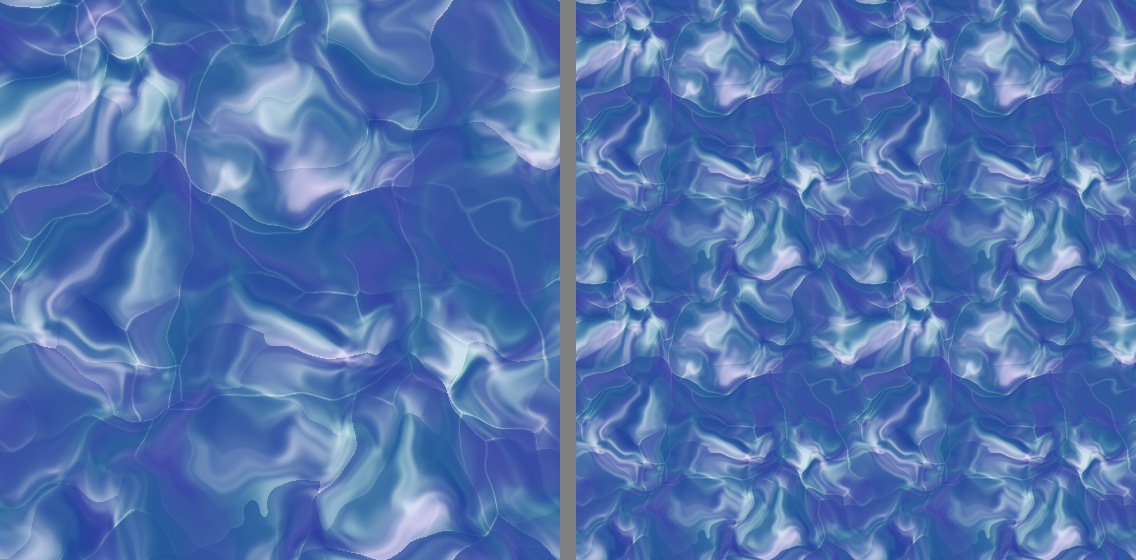
Left: one tile. Right: repeated 2 by 2.
Write a Shadertoy shader that draws this texture.

```glsl
const float BIG_CELLS = 3.0;        // bubbles across the canvas
const float SMALL_CELLS = 8.0;      // wrinkle facets across the canvas
const float SIZE_VARIATION = 0.32;
const float JITTER = 0.85;
const float COARSE_WARP = 0.12;
const float FINE_WARP = 0.03;
const float FOLD_WARP = 0.08;
const float SEAM_WIDTH = 0.0045;
const float SEAM_GAIN = 1.3;
const float BIAS = -0.12;
const vec2 GLOW_CENTRE = vec2(0.06, -0.16);
const vec3 TINT = vec3(0.10, -0.06, 0.05);

// Tone stops, from deep blue to pale highlight
const int STOPS = 8;
const float LEVEL[STOPS] = float[STOPS](-2.5, -1.48, -0.52, 0.18, 0.74, 1.37, 2.17, 3.2);
const vec3 RAMP[STOPS] = vec3[STOPS](
    vec3(0.15, 0.28, 0.61), vec3(0.19, 0.33, 0.63),
    vec3(0.24, 0.38, 0.65), vec3(0.30, 0.45, 0.68),
    vec3(0.40, 0.53, 0.72), vec3(0.52, 0.64, 0.78),
    vec3(0.66, 0.74, 0.85), vec3(0.82, 0.87, 0.94));

vec2 hash2(vec2 c) {
    vec2 s = vec2(dot(c, vec2(127.1, 311.7)), dot(c, vec2(269.5, 183.3)));
    return fract(sin(s) * 43758.5453);
}

// Gradient noise that wraps after n cells
float corner(vec2 cell, vec2 f, vec2 o, float n) {
    float a = 6.28318 * hash2(mod(cell + o, n) + n * 1.7).x;
    return dot(vec2(cos(a), sin(a)), f - o);
}

float noise(vec2 p, float n) {
    vec2 i = floor(p * n), f = fract(p * n);
    vec2 u = f * f * f * (f * (f * 6.0 - 15.0) + 10.0);
    float low = mix(corner(i, f, vec2(0, 0), n), corner(i, f, vec2(1, 0), n), u.x);
    float high = mix(corner(i, f, vec2(0, 1), n), corner(i, f, vec2(1, 1), n), u.x);
    return mix(low, high, u.y);
}

vec2 noise2(vec2 p, float n) {
    return vec2(noise(p, n), noise(p + vec2(0.37, 0.61), n));
}

// Wrapping cells of varied size: xy = offset from centre, z = seam distance, w = id
vec4 bubbles(vec2 p, float n) {
    vec2 i = floor(p * n), f = fract(p * n);
    vec2 nearOffset = vec2(0.0), nextOffset = vec2(1.0);
    float nearDist = 1e3, nextDist = 1e3, id = 0.0;
    for (int y = -2; y <= 2; y++)
    for (int x = -2; x <= 2; x++) {
        vec2 o = vec2(x, y);
        vec2 cell = mod(i + o, n) + n * 2.3;
        vec2 r = f - o - 0.5 - JITTER * (hash2(cell) - 0.5);
        vec2 h = hash2(cell + 31.7);
        float d = dot(r, r) - SIZE_VARIATION * h.x;
        if (d < nearDist) {
            nextDist = nearDist;
            nextOffset = nearOffset;
            nearDist = d;
            nearOffset = r;
            id = h.y;
        } else if (d < nextDist) {
            nextDist = d;
            nextOffset = r;
        }
    }
    float gap = 2.0 * max(length(nextOffset - nearOffset), 0.1);
    return vec4(nearOffset, (nextDist - nearDist) / (gap * n), id);
}

float seam(float dist, float width) {
    return 1.0 - smoothstep(0.0, width, dist);
}

vec3 toneColour(float tone) {
    vec3 c = RAMP[0];
    for (int k = 1; k < STOPS; k++)
        c = mix(c, RAMP[k], clamp((tone - LEVEL[k - 1]) / (LEVEL[k] - LEVEL[k - 1]), 0.0, 1.0));
    return c;
}

void mainImage(out vec4 fragColor, in vec2 fragCoord) {
    vec2 uv = fragCoord / iResolution.xy;
    vec2 p = uv + COARSE_WARP * noise2(uv, 4.0) + FINE_WARP * noise2(uv, 14.0);
    vec2 fold = FOLD_WARP * noise2(p, 9.0);

    // Large domes: dark smooth rim, lit lower middle
    vec4 big = bubbles(p, BIG_CELLS);
    vec2 fromGlow = big.xy - GLOW_CENTRE;
    float dome = exp(-4.5 * dot(fromGlow, fromGlow));
    float tone = BIAS + 1.8 * (dome - 0.46) - 0.4 * big.y + 0.7 * (big.w - 0.5);

    // Folded highlights, strongest inside the glow
    vec2 q = p + fold;
    float detail = 2.3 * noise(q, 7.0) + 3.0 * noise(q, 13.0) + 1.2 * noise(q + fold, 29.0);
    detail += 3.6 * (0.18 - abs(noise(p + 1.5 * fold, 11.0)));
    tone += detail * mix(0.28, 1.3, dome);

    // Small facets
    vec4 facet = bubbles(p + 0.5 * fold, SMALL_CELLS);
    tone -= 1.2 * facet.y * mix(0.25, 1.1, dome);

    // Thin broken seams
    float bigMask = 0.25 + 0.75 * smoothstep(-0.2, 0.2, noise(p, 6.0));
    float smallMask = smoothstep(-0.05, 0.3, noise(p, 5.0));
    tone += SEAM_GAIN * bigMask * seam(big.z, SEAM_WIDTH);
    tone += SEAM_GAIN * smallMask * seam(facet.z, SEAM_WIDTH);

    // Lavender and teal drift
    vec3 colour = toneColour(tone) + TINT * noise(q, 10.0);
    fragColor = vec4(clamp(colour, 0.0, 1.0), 1.0);
}
```
